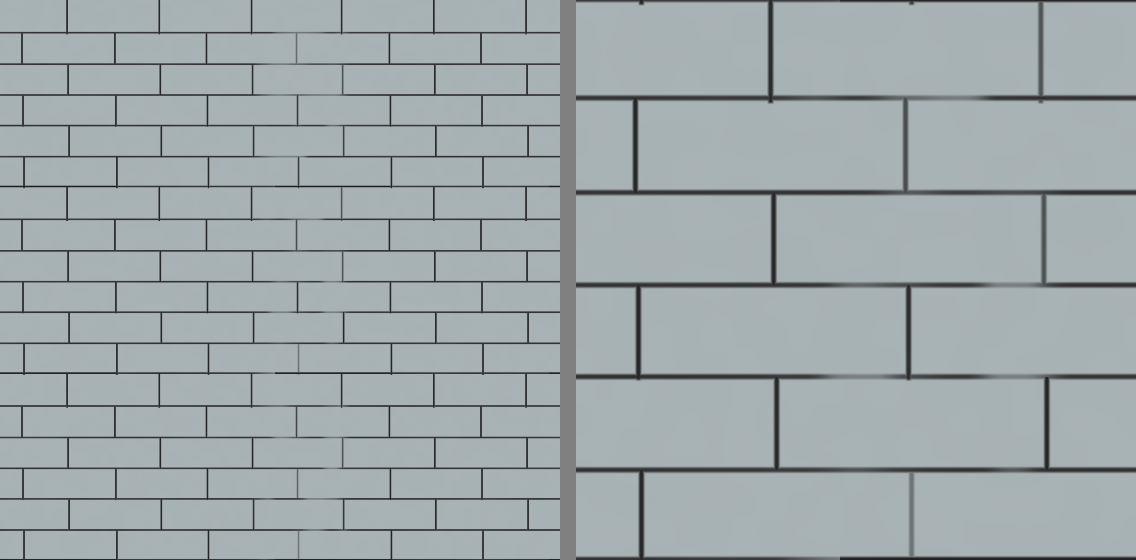
Left, the full canvas; right, a detail of the centre.
A WebGL 2 fragment shader for this texture:

```glsl
#version 300 es
precision highp float;

uniform vec2 u_resolution;
out vec4 fragColor;

const vec3 FACE_COLOR = vec3(0.658, 0.700, 0.709);
const vec3 JOINT_COLOR = vec3(0.125, 0.125, 0.125);
const float COURSES = 18.0;          // rows of bricks down the canvas
const int COURSES_PER_TILE = 6;      // rows before the irregularities repeat
const float TILE_WIDTH = 0.4902;     // three bricks
const float BRICK_WIDTH = 0.1647;
const float EVEN_START = 0.1198;     // first head joint in even and odd rows
const float ODD_START = 0.0384;
const float ROW_DRIFT = 0.0009;      // sideways creep per row
const float JOINT_HALF_WIDTH = 0.00145;
const float EDGE_SOFTNESS = 0.0011;
const float BED_INK = 0.86;
const float HEAD_INK = 0.96;
const float OVERSHOOT = 0.0035;      // head joints running past the bed
const float HEAVY_BED_END = 0.209;   // darker stretch at the foot of a tile
const float BED_WEAR = 0.50;
const float HEAD_WEAR = 0.62;
const float MOTTLE = 0.008;

// Bed joint displacement, in course heights
const float BED_SHIFT[6] = float[6](-0.006, 0.050, 0.063, 0.054, 0.036, 0.035);

float hash(vec2 p) {
    return fract(sin(dot(p, vec2(127.1, 311.7))) * 43758.5453);
}

float noise(vec2 p) {
    vec2 i = floor(p), f = fract(p);
    f = f * f * (3.0 - 2.0 * f);
    return mix(mix(hash(i), hash(i + vec2(1, 0)), f.x),
               mix(hash(i + vec2(0, 1)), hash(i + vec2(1, 1)), f.x), f.y);
}

float stroke(float dist, float softness) {
    return 1.0 - smoothstep(JOINT_HALF_WIDTH - softness, JOINT_HALF_WIDTH + softness, dist);
}

// Depth of a bed joint below the top edge
float bedDepth(int k) {
    return (float(k) + BED_SHIFT[k % COURSES_PER_TILE]) / COURSES;
}

// Worn band just after the tile seam
float seamBand(float x) {
    return smoothstep(0.44, 0.50, x) * (1.0 - smoothstep(0.60, 0.63, x));
}

float bedJoint(float x, float depth, int k, float softness) {
    float wear = seamBand(x) * smoothstep(0.2, 0.8, noise(vec2(x * 32.0, float(k) * 7.0)));
    float ink = BED_INK + 0.08 * (noise(vec2(x * 14.0, float(k) * 3.0)) - 0.5);
    bool heavy = k % COURSES_PER_TILE == 0 && mod(x, TILE_WIDTH) < HEAVY_BED_END;
    ink = heavy ? 1.0 : ink - BED_WEAR * wear;
    return ink * stroke(abs(depth - bedDepth(k)), softness);
}

float headJoints(float x, int row, float softness) {
    int tileRow = row % COURSES_PER_TILE;
    bool odd = tileRow % 2 == 1;
    float tile = floor(x / TILE_WIDTH);
    float localX = x - tile * TILE_WIDTH;
    float coverage = 0.0;
    for (int i = 0; i < 3; i++) {
        float joint = (odd ? ODD_START : EVEN_START)
                    + float(i) * BRICK_WIDTH + float(tileRow) * ROW_DRIFT;
        if (odd && i == 1) joint += 0.0012;
        float worn = seamBand(x) * hash(vec2(float(row), tile * 3.0 + float(i)));
        float ink = HEAD_INK - HEAD_WEAR * worn;
        coverage = max(coverage, ink * stroke(abs(localX - joint), softness));
    }
    return coverage;
}

void main() {
    vec2 uv = gl_FragCoord.xy / u_resolution;
    float softness = max(EDGE_SOFTNESS, 0.6 / min(u_resolution.x, u_resolution.y));
    float depth = 1.0 - uv.y;

    // Course holding this point
    int row = int(floor(depth * COURSES));
    if (row > 0 && depth < bedDepth(row)) row--;

    // Bed joints below and above; the top edge stays open
    float joints = bedJoint(uv.x, depth, row + 1, softness);
    if (row > 0) joints = max(joints, bedJoint(uv.x, depth, row, softness));

    // Head joints, with short tails from the course above
    joints = max(joints, headJoints(uv.x, row, softness));
    if (row > 0) {
        float reach = OVERSHOOT * hash(vec2(float((row - 1) % COURSES_PER_TILE), 5.0));
        float tail = 1.0 - smoothstep(reach - softness, reach + softness, depth - bedDepth(row));
        joints = max(joints, tail * headJoints(uv.x, row - 1, softness));
    }

    // Faintly mottled faces
    vec3 face = FACE_COLOR + MOTTLE * (noise(uv * 60.0) - 0.5);
    fragColor = vec4(mix(face, JOINT_COLOR, joints), 1.0);
}
```
